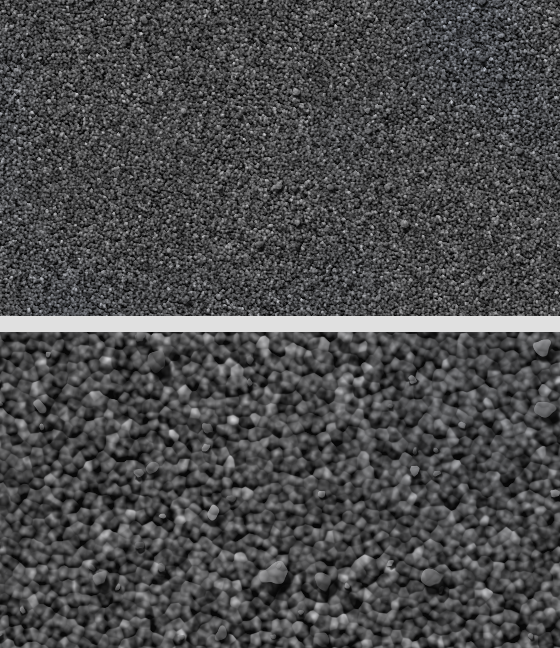
Top, the full canvas; bottom, a detail of the centre.
This texture is drawn by a WebGL 1 fragment shader. Its source:

```glsl
precision highp float;
// Fresh dark asphalt: fine lit grains, scattered small stones and dark pits.

uniform vec2 u_resolution;

vec2 hash2(vec2 p) {
  vec3 q = fract(p.xyx * vec3(0.1031, 0.1030, 0.0973));
  q += dot(q, q.yzx + 33.33);
  return fract((q.xx + q.yz) * q.zy);
}

vec2 gradient(vec2 cell) {
  float angle = 6.2832 * hash2(cell).x;
  return vec2(cos(angle), sin(angle));
}

float gradientNoise(vec2 p) {
  vec2 i = floor(p), f = fract(p);
  vec2 u = f * f * f * (f * (f * 6.0 - 15.0) + 10.0);
  vec2 e = vec2(1.0, 0.0);
  float low = mix(dot(gradient(i), f), dot(gradient(i + e), f - e), u.x);
  float high = mix(dot(gradient(i + e.yx), f - e.yx), dot(gradient(i + 1.0), f - 1.0), u.x);
  return mix(low, high, u.y);
}

// Softly blended cells, each with its own tone and lit from the upper left
float grains(vec2 p) {
  vec2 i = floor(p), f = fract(p);
  float total = 0.0, shade = 0.0, nearest = 4.0;
  for (int y = -1; y <= 1; y++) {
    for (int x = -1; x <= 1; x++) {
      vec2 cell = vec2(float(x), float(y));
      vec2 d = f - cell - hash2(i + cell);
      float r = hash2(i + cell + 71.7).x;
      float tone = 0.25 * (r - 0.5) + 0.16 * smoothstep(0.92, 1.0, r);
      float weight = exp(-11.0 * dot(d, d));
      shade += weight * (tone + 0.18 * dot(d, vec2(-0.45, 0.89)));
      total += weight;
      nearest = min(nearest, dot(d, d));
    }
  }
  return shade / max(total, 1e-5) + 0.24 * (0.4 - sqrt(nearest));
}

// Sparse rough stones drawn over tone, each with a shadow at its lower right
float addStones(float tone, vec2 p, float density, float pixel) {
  vec2 cell = floor(p);
  vec2 place = hash2(cell + 13.1), kind = hash2(cell + 47.9);
  vec2 d = fract(p) - mix(vec2(0.32, 0.4), vec2(0.62, 0.68), place);
  float radius = mix(0.12, 0.25, kind.y * kind.y);
  float rough = 0.12 * gradientNoise(p * 5.0);
  float angle = 6.2832 * place.x;
  vec2 axis = vec2(cos(angle), sin(angle));
  float body = length(d + 0.3 * axis * dot(d, axis)) - radius + rough;
  float shadow = length(d + radius * vec2(-0.35, 0.7)) - radius + rough;
  float present = step(kind.x, density);
  float dark = present * (1.0 - smoothstep(-0.04 - pixel, 0.04 + pixel, shadow));
  float lit = 0.4 + 0.16 * dot(d, vec2(-0.45, 0.89)) / radius
            + 0.2 * (place.y - 0.5) + 0.4 * (tone - 0.27);
  float cover = present * (1.0 - smoothstep(-pixel, pixel, body));
  return mix(tone * (1.0 - 0.75 * dark), lit, cover);
}

void main() {
  vec2 p = gl_FragCoord.xy / u_resolution.y;
  vec2 q = mat2(0.88, 0.47, -0.47, 0.88) * p + 3.0;

  // Fine grain, with contrast drifting gently over the surface
  float broad = gradientNoise(q * 2.3);
  float grit = 0.27 * gradientNoise(q * 108.0) + 0.17 * gradientNoise(q * 163.0 + 9.0);
  grit += grains(q * 106.0);
  float tone = 0.28 + 0.015 * broad + grit * (1.0 + 0.15 * gradientNoise(q * 3.1 + 5.0));

  // Pits between clusters of grain
  tone *= 1.0 - 0.4 * smoothstep(0.32, 0.5, gradientNoise(q * 46.0 + 2.0));

  // Two sizes of stone
  tone = addStones(tone, p * 41.0 + 4.3, 0.1, 33.0 / u_resolution.y);
  tone = addStones(tone, p * 17.0 + 8.6, 0.1, 14.0 / u_resolution.y);

  // Neutral grey with faint bluish patches
  float cool = smoothstep(0.0, 0.6, gradientNoise(q * 1.7 + 11.0));
  vec3 tint = mix(vec3(1.0, 1.0, 1.01), vec3(0.97, 1.0, 1.06), cool);
  gl_FragColor = vec4(clamp(tone, 0.03, 0.85) * tint, 1.0);
}
```
